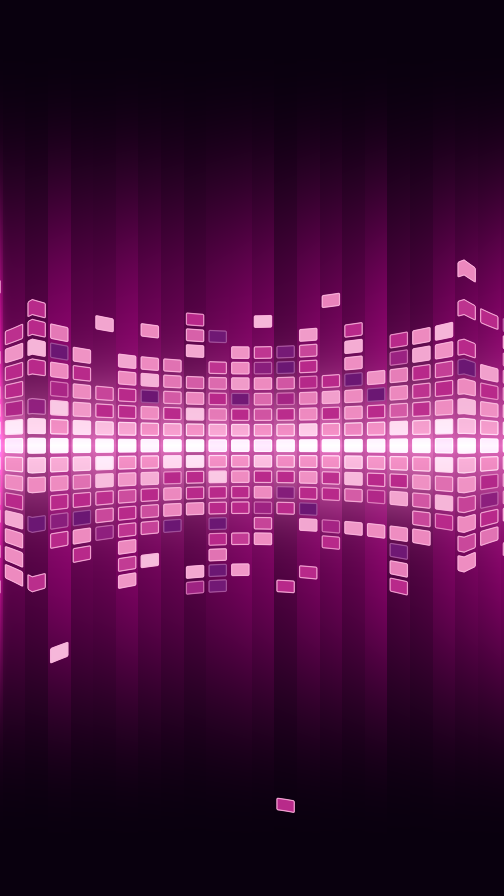
Reproduce this background procedurally as a Shadertoy shader.

```glsl
#define COLUMN_WIDTH 0.02526
#define COLUMN_START 0.003
#define ROW_HEIGHT 0.0173
#define ROW_SWELL 0.0043
#define MID_Y 0.5026
#define WALL_MID 0.277
#define WALL_FOLD 0.241
#define MAX_ROWS 11.0
#define TILE_FILL 0.41
#define RIM_WIDTH 0.0014
#define SEED 17.0

const vec3 NIGHT = vec3(0.035, 0.0, 0.055);
const vec3 PLUM = vec3(0.43, 0.008, 0.34);
const vec3 HAZE = vec3(0.88, 0.44, 0.73);
const vec3 VIOLET = vec3(0.42, 0.09, 0.45);
const vec3 MAGENTA = vec3(0.72, 0.16, 0.54);
const vec3 PINK = vec3(0.93, 0.54, 0.75);
const vec3 PALE = vec3(1.0, 0.92, 0.97);
const vec3 RIM = vec3(0.98, 0.70, 0.86);

float hash(vec2 p) {
    vec3 q = fract(vec3(p.xyx) * 0.1031 + SEED * 0.0137);
    q += dot(q, q.yzx + 33.33);
    return fract((q.x + q.y) * q.z);
}

float roundedBox(vec2 p, vec2 halfSize, float radius) {
    vec2 q = abs(p) - halfSize + radius;
    return length(max(q, 0.0)) + min(max(q.x, q.y), 0.0) - radius;
}

// Row height grows away from the middle, then folds back at the sides
float rowHeight(float x) {
    float side = abs(x - WALL_MID);
    side -= 3.0 * max(side - WALL_FOLD, 0.0);
    side /= 0.228;
    return ROW_HEIGHT + ROW_SWELL * side * side;
}

vec3 tileColor(float tone) {
    vec3 color = mix(VIOLET, MAGENTA, smoothstep(0.08, 0.18, tone));
    color = mix(color, PINK, smoothstep(0.35, 0.58, tone));
    return mix(color, PALE, smoothstep(0.62, 0.97, tone));
}

// Vertical light curtains and the hazy horizon
vec3 backdrop(vec2 p, float column, float across) {
    float height = abs(p.y - MID_Y);
    float side = abs(p.x - WALL_MID) / WALL_MID;
    float streak = mix(0.68, 1.22, hash(vec2(column, 3.0)));
    streak *= 0.94 + 0.12 * across;
    streak *= 0.9 + 0.3 * side * side;
    float light = pow(smoothstep(0.46, 0.10, height), 1.3);
    vec3 color = NIGHT + (PLUM - NIGHT) * light * streak;
    float haze = exp(-height * height / 0.0056);
    color = mix(color, HAZE, haze * mix(0.55, 0.9, hash(vec2(column, 8.0))));
    float edge = exp(-p.x / 0.003) * smoothstep(0.35, 0.05, height);
    return color + edge * vec3(0.4, 0.08, 0.28);
}

void mainImage(out vec4 fragColor, in vec2 fragCoord) {
    vec2 p = fragCoord / iResolution.y;
    float pixel = 1.0 / iResolution.y;

    // Grid cell in the curved wall
    float columnPos = (p.x - COLUMN_START) / COLUMN_WIDTH;
    float column = floor(columnPos);
    float across = columnPos - column;
    float pitch = rowHeight(p.x);
    float rowPos = (p.y - MID_Y) / pitch;
    float row = floor(rowPos + 0.5);
    float distanceRow = abs(row);
    vec2 cell = vec2(column + 5.0, row + 40.0);
    vec3 color = backdrop(p, column, across);

    // Tiles thin out and darken away from the horizon
    float keep = smoothstep(MAX_ROWS, 1.5, distanceRow);
    float present = step(hash(cell), keep);
    float chance = hash(cell + 61.0);
    float nearness = exp(-0.5 * distanceRow * distanceRow);
    float tone = mix(chance * 0.8, 0.87 + 0.15 * chance, nearness);
    vec3 fill = tileColor(tone);
    vec3 rim = mix(fill, RIM, mix(0.35, 0.85, smoothstep(0.08, 0.25, tone)));
    rim = mix(rim, PALE, nearness);

    vec2 local = vec2((across - 0.5) * COLUMN_WIDTH, (rowPos - row) * pitch);
    vec2 halfSize = vec2(COLUMN_WIDTH, pitch) * TILE_FILL;
    float d = roundedBox(local, halfSize, 0.0022);
    float body = smoothstep(pixel * 0.6, -pixel * 0.6, d);
    float inside = smoothstep(pixel * 0.6, -pixel * 0.6, d + RIM_WIDTH);
    color = mix(color, mix(rim, fill, inside), body * present);

    // Soft bloom along the horizon
    float bloom = exp(-abs(p.y - MID_Y) / 0.012);
    color += vec3(0.10, 0.08, 0.10) * bloom;
    fragColor = vec4(clamp(color, 0.0, 1.0), 1.0);
}
```
